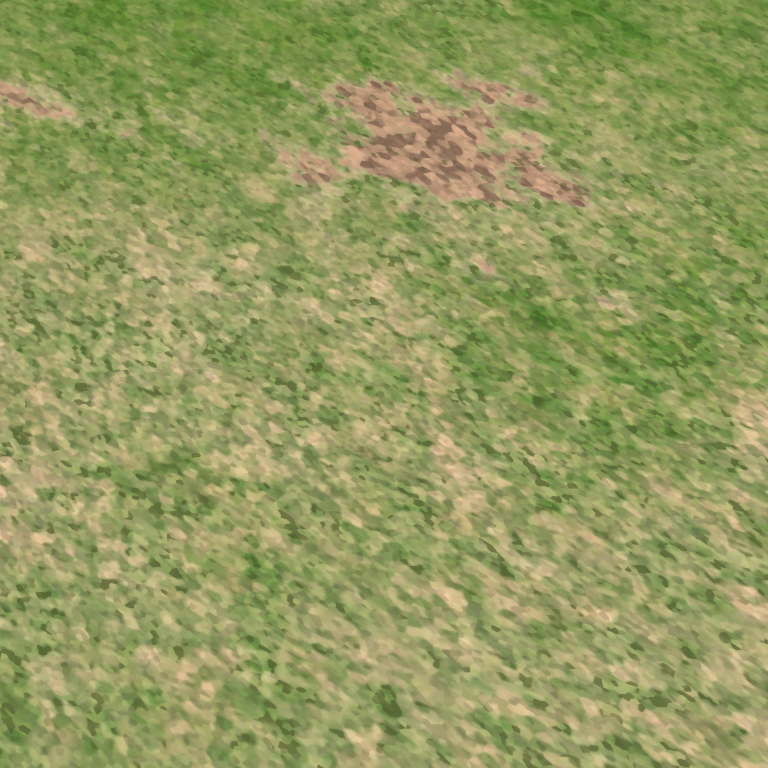
This texture is drawn by a Shadertoy shader. Its source:

```glsl
// A worn lawn seen at a slant: green and dry grass with bare, straw-pink patches.
// Soft cellular noise in ground coordinates is layered from broad drifts down to
// blades; it sets how dry the grass is, its brightness and where the soil shows.

const vec3 LUSH  = vec3(0.39, 0.53, 0.21);
const vec3 GREEN = vec3(0.46, 0.55, 0.28);
const vec3 STRAW = vec3(0.68, 0.66, 0.47);
const vec3 PALE  = vec3(0.73, 0.68, 0.53);
const vec3 SOIL  = vec3(0.73, 0.56, 0.46);
const vec3 SHADE = vec3(0.33, 0.37, 0.19);

const float BLADE_ANGLE   = -0.65;  // lean of the blades, in radians
const float BLADE_STRETCH = 1.75;   // length over width
const float BROAD_SCALE   = 6.0;    // cells per canvas height
const float PATCH_SCALE   = 13.0;
const float CLUMP_SCALE   = 30.0;
const float BLADE_SCALE   = 78.0;
const float FINE_SCALE    = 150.0;
const float DRYNESS       = 0.69;   // base share of straw
const float BLADE_LIGHT   = 0.32;   // brightness contrast
const float FINE_LIGHT    = 0.24;

vec3 hash3(vec2 cell) {
    vec3 p = fract(cell.xyx * vec3(0.1031, 0.1030, 0.0973));
    p += dot(p, p.yxz + 33.33);
    return fract((p.xxy + p.yzz) * p.zyx);
}

// Two independent tones, blended softly between scattered cell centres.
vec2 cellTones(vec2 p, float sharpness) {
    vec2 base = floor(p), f = p - base, sum = vec2(0.0);
    float total = 0.0;
    for (int y = -1; y <= 1; y++)
    for (int x = -1; x <= 1; x++) {
        vec2 offset = vec2(x, y);
        vec3 h = hash3(base + offset + 71.0);
        vec2 d = offset + h.xy - f;
        float weight = exp(-sharpness * dot(d, d));
        sum += weight * vec2(h.z, fract(h.x * 7.0 + h.z * 13.0));
        total += weight;
    }
    return sum / total;
}

vec2 rotate(vec2 p, float angle) {
    float c = cos(angle), s = sin(angle);
    return vec2(c * p.x + s * p.y, c * p.y - s * p.x);
}

// Soft elliptical region, 1 at its centre.
float region(vec2 p, vec2 centre, vec2 radius, float angle) {
    vec2 d = rotate(p - centre, angle) / radius;
    return exp(-dot(d, d));
}

void mainImage(out vec4 fragColor, in vec2 fragCoord) {
    vec2 uv = fragCoord / iResolution.y;

    // Ground plane: features shrink and flatten towards the top
    vec2 ground = vec2((uv.x - 0.5) * (1.0 + 0.6 * uv.y), uv.y + 0.55 * uv.y * uv.y);
    vec2 leaning = rotate(ground, BLADE_ANGLE) / vec2(BLADE_STRETCH, 1.0);
    vec2 slanted = rotate(ground, -0.4) / vec2(1.6, 1.0);

    // Noise layers, coarse to fine
    vec2 broad = cellTones(slanted * BROAD_SCALE, 4.0) - 0.5;
    vec2 patches = cellTones(slanted * PATCH_SCALE + 9.0, 5.0) - 0.5;
    vec2 clump = cellTones(leaning * CLUMP_SCALE + 3.0, 5.0) - 0.5;
    vec2 blade = cellTones(leaning * BLADE_SCALE, 8.0) - 0.5;
    vec2 fine  = cellTones(leaning * FINE_SCALE + 17.0, 8.0) - 0.5;
    float detail = mix(1.0, 0.6, smoothstep(0.4, 1.0, uv.y));

    // Dry grass below and left, lush grass along the top and at the right
    float lush = 0.85 * smoothstep(0.68, 1.0, uv.y)
               + 0.75 * region(uv, vec2(0.95, 0.64), vec2(0.36, 0.17), 0.35)
               + 0.35 * region(uv, vec2(0.08, 0.78), vec2(0.16, 0.07), 0.0);
    lush = clamp(lush + 0.3 * broad.y, 0.0, 1.0);
    float dry = DRYNESS - 0.55 * lush + 0.4 * broad.x + 0.2 * patches.y
              + 0.4 * clump.x + detail * (0.55 * blade.x + 0.3 * fine.x);

    // Bare ground breaks through in a slanting band and at the left edge
    float worn = region(uv, vec2(0.55, 0.79), vec2(0.32, 0.12), -0.3)
               + 0.9 * region(uv, vec2(0.05, 0.86), vec2(0.12, 0.045), -0.1);
    float bare = worn - 0.62 + 0.9 * patches.x + 0.6 * clump.x
               + 0.3 * blade.x + 0.15 * fine.x;
    float straw = smoothstep(-0.1, 0.35, bare);
    float soil = smoothstep(0.16, 0.48, bare);

    // Colour of grass, then straw litter and soil
    vec3 col = mix(mix(GREEN, LUSH, lush), STRAW, clamp(dry, -0.1, 1.15));
    col += vec3(0.09, -0.03, 0.05) * (clump.y + blade.y) * detail;
    col = mix(col, PALE, 0.7 * straw);
    col = mix(col, SOIL, 0.8 * soil);

    // Light on the blades and small gaps of shade
    col *= 1.0 + detail * (BLADE_LIGHT * blade.y + FINE_LIGHT * fine.y) + 0.12 * clump.y;
    float gap = smoothstep(0.24, 0.42, -0.6 * blade.x - 0.5 * fine.y - 0.3 * clump.y);
    col = mix(col, SHADE, 0.6 * gap * detail);
    col = mix(col, SOIL * 0.62, 0.6 * soil * smoothstep(0.1, 0.35, -blade.y));

    fragColor = vec4(clamp(col, 0.0, 1.0), 1.0);
}
```
